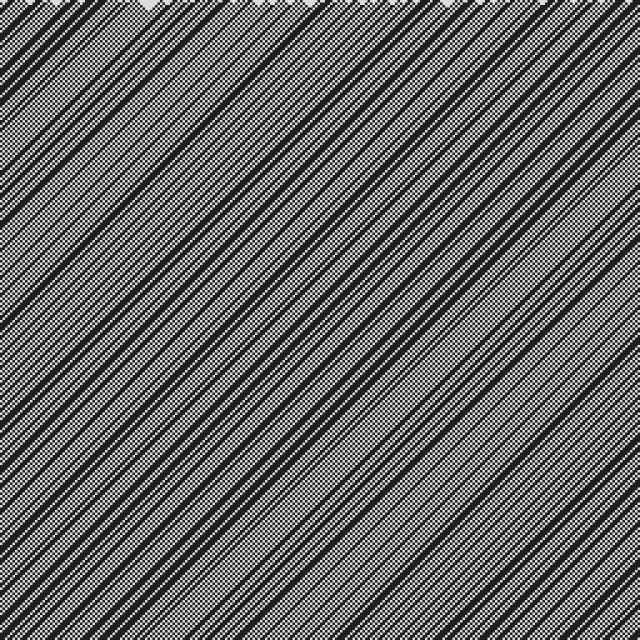
Give the GLSL for this pattern, as a Shadertoy shader.

```glsl
// Rows of a one-dimensional cellular automaton, settling into drifting diagonal stripes.

const float CELLS = 256.0;  // cells along the canvas height
const float TAPE = 260.0;   // length of the looping tape
const int SETTLE = 15;      // steps until the tape only drifts left

float hash(float n) {
    return fract(sin(n * 12.9898 + 4.1) * 43758.5453);
}

// Random first row, packed as 32 neighbours around a column
uint seedWindow(float column) {
    uint cells = 0u;
    for (int k = 0; k < 32; k++) {
        float tapeColumn = mod(column + float(k) - 16.0, TAPE);
        if (hash(tapeColumn) < 0.57) cells |= 1u << uint(k);
    }
    return cells;
}

// Lit cells move left; crowded runs thin out to alternating cells
uint stepRule(uint cells) {
    uint left = cells << 1;
    uint right = cells >> 1;
    return right & (~cells | left);
}

float cellState(vec2 uv) {
    float row = max(floor((1.0 - uv.y) * CELLS), 0.0);
    float column = floor(uv.x * CELLS);
    int steps = int(min(row, float(SETTLE)));

    // Settled rows are the same row shifted along the diagonal
    uint cells = seedWindow(column + row - float(steps));
    for (int i = 0; i < steps; i++) cells = stepRule(cells);
    return float((cells >> 16) & 1u);
}

void mainImage(out vec4 fragColor, in vec2 fragCoord) {
    // Four samples per pixel smooth the cell edges
    float lit = 0.0;
    for (int i = 0; i < 4; i++) {
        vec2 offset = vec2(i % 2, i / 2) * 0.5 - 0.25;
        lit += 0.25 * cellState((fragCoord + offset) / iResolution.y);
    }
    fragColor = vec4(mix(vec3(0.12), vec3(0.86), lit), 1.0);
}
```
